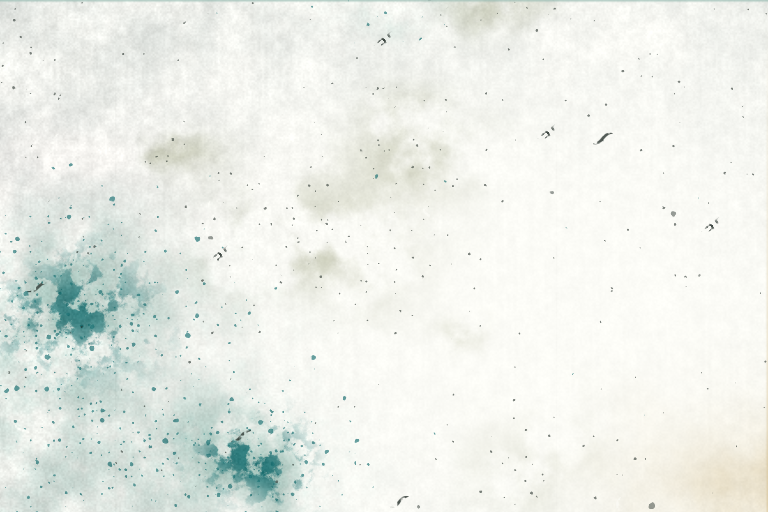
Give the GLSL for this texture, as a WebGL 1 fragment shader.

```glsl
precision highp float;

uniform vec2 u_resolution;

const vec3 PAPER = vec3(0.988, 0.988, 0.968);
const vec3 GREY = vec3(0.83, 0.85, 0.835);
const vec3 TEAL_WASH = vec3(0.60, 0.735, 0.70);
const vec3 TEAL_INK = vec3(0.08, 0.42, 0.43);
const vec3 OLIVE = vec3(0.70, 0.71, 0.60);
const vec3 TAN = vec3(0.82, 0.73, 0.54);
const vec3 INK = vec3(0.16, 0.20, 0.18);

float hash(vec2 p) {
  vec3 q = fract(p.xyx * 0.1031);
  q += dot(q, q.yzx + 33.33);
  return fract((q.x + q.y) * q.z);
}

vec2 hash2(vec2 p) {
  return vec2(hash(p), hash(p + 57.3));
}

float noise(vec2 p) {
  vec2 cell = floor(p);
  vec2 f = fract(p);
  f = f * f * (3.0 - 2.0 * f);
  float low = mix(hash(cell), hash(cell + vec2(1.0, 0.0)), f.x);
  float high = mix(hash(cell + vec2(0.0, 1.0)), hash(cell + 1.0), f.x);
  return mix(low, high, f.y);
}

float fbm(vec2 p) {
  float sum = 0.0;
  float gain = 0.5;
  for (int i = 0; i < 6; i++) {
    sum += gain * noise(p);
    p = mat2(1.6, 1.2, -1.2, 1.6) * p + 17.0;
    gain *= 0.54;
  }
  return sum * 0.95;
}

// Soft elliptical cloud
float stain(vec2 p, vec2 center, vec2 radius) {
  vec2 d = (p - center) / radius;
  return exp(-dot(d, d));
}

// Ragged dots, one at most per cell; density is the share of filled cells
float specks(vec2 p, float scale, float density) {
  vec2 q = p * scale;
  vec2 cell = floor(q);
  vec2 center = 0.3 + 0.4 * hash2(cell + 3.0);
  float ragged = (noise(q * 4.0) - 0.5) * 0.2;
  float radius = mix(0.06, 0.24, pow(hash(cell + 11.0), 2.0));
  float d = length(fract(q) - center) + ragged;
  float soft = 0.0022 * scale;
  float present = step(hash(cell + 29.0), density);
  return present * (1.0 - smoothstep(radius - soft * 0.5, radius + soft * 0.5, d));
}

// Tapered stroke with broken ink
float stroke(vec2 p, vec2 center, float angle, float halfLength, float width) {
  vec2 d = p - center;
  float c = cos(angle);
  float s = sin(angle);
  d = vec2(c * d.x + s * d.y, c * d.y - s * d.x);
  float along = d.x / halfLength;
  float across = abs(d.y - 0.003 * sin(along * 3.0));
  float taper = width * max(0.0, 1.0 - along * along);
  float body = 1.0 - smoothstep(taper * 0.4, taper + 0.0015, across);
  return body * step(abs(along), 1.0) * smoothstep(0.2, 0.6, noise(p * 190.0));
}

// Clump of crumbs strung along a rising diagonal
float crumbs(vec2 p, vec2 center) {
  vec2 d = mat2(0.77, -0.64, 0.64, 0.77) * (p - center);
  float mask = stain(d, vec2(0.0), vec2(0.021, 0.008));
  return smoothstep(0.48, 0.68, noise(d * 230.0 + 5.0) * (0.45 + 0.6 * mask)) * mask;
}

float hairline(float x, float center) {
  return 1.0 - smoothstep(0.0005, 0.0025, abs(x - center));
}

void main() {
  vec2 p = gl_FragCoord.xy / u_resolution.y;
  float aspect = u_resolution.x / u_resolution.y;
  float cloud = fbm(p * 3.2 + 4.0);
  float mottle = fbm(p * 13.0 + 31.0);
  float fine = fbm(p * 55.0 + 8.0);
  vec2 w = p + 0.14 * (vec2(cloud, fbm(p * 5.0 + 71.0)) - 0.5);

  // Paper: bright to the lower right, greyer outwards
  float away = smoothstep(0.15, 1.05, length((p - vec2(1.12, 0.34)) * vec2(0.8, 1.0)));
  float dirt = away * (0.16 + 1.1 * smoothstep(0.3, 0.75, cloud * 0.45 + mottle * 0.55));
  vec3 color = mix(PAPER, GREY, clamp(dirt * 0.62, 0.0, 1.0));
  color += vec3(0.008, -0.002, 0.002) * stain(w, vec2(0.1, 0.68), vec2(0.3, 0.12));

  // Warm stains
  float olive = stain(w, vec2(0.60, 0.52), vec2(0.17, 0.12))
    + 0.8 * stain(w, vec2(0.80, 0.71), vec2(0.14, 0.08))
    + 0.8 * stain(w, vec2(0.89, 0.36), vec2(0.045, 0.025))
    + 0.9 * stain(w, vec2(0.34, 0.70), vec2(0.08, 0.04))
    + 0.8 * stain(w, vec2(0.97, 0.98), vec2(0.10, 0.05))
    + 0.4 * stain(w, vec2(1.05, 0.10), vec2(0.15, 0.10));
  color = mix(color, OLIVE, clamp(olive * smoothstep(0.32, 0.75, mottle) * 0.65, 0.0, 0.6));
  float corner = stain(w, vec2(aspect, 0.0), vec2(0.22, 0.16));
  color = mix(color, TAN, corner * (0.15 + 0.5 * mottle));

  // Teal stains with dark, flaky cores
  float teal = stain(w, vec2(0.12, 0.39), vec2(0.23, 0.15))
    + stain(w, vec2(0.47, 0.10), vec2(0.14, 0.12))
    + 0.45 * stain(w, vec2(0.12, 0.10), vec2(0.30, 0.20))
    + 0.35 * stain(w, vec2(0.74, 1.0), vec2(0.12, 0.06));
  float washed = teal * (0.12 + 0.95 * smoothstep(0.32, 0.72, mottle * 0.7 + fine * 0.3));
  color = mix(color, TEAL_WASH, clamp(washed * 0.8, 0.0, 0.85));
  float core = stain(w, vec2(0.14, 0.38), vec2(0.15, 0.09))
    + 1.15 * stain(w, vec2(0.48, 0.09), vec2(0.08, 0.07));
  float flakes = smoothstep(0.56, 0.70, fbm(p * 32.0 + 90.0) + 0.10 * core) * core;
  color = mix(color, TEAL_INK, clamp(flakes * 0.8, 0.0, 0.85));
  float tealSpecks = max(specks(p, 48.0, 0.35 * teal), specks(p + 4.7, 85.0, 0.28 * teal));
  color = mix(color, TEAL_INK, tealSpecks * 0.65);

  // Scattered dirt specks
  float grime = 0.012 + 0.12 * olive + 0.08 * stain(p, vec2(0.0, 0.85), vec2(0.08, 0.15));
  float dark = max(specks(p + 2.3, 90.0, grime), 0.8 * specks(p + 8.1, 42.0, grime * 0.25));
  color = mix(color, INK, dark * 0.6);

  // Scratches, pale and dark, and crumb clumps
  for (int i = 0; i < 12; i++) {
    float n = float(i);
    vec2 center = fract(vec2(0.52, 0.02) + n * vec2(0.7549, 0.5698)) * vec2(aspect, 1.0);
    float angle = 0.2 + 0.5 * hash(vec2(n, 7.0));
    float isDark = step(mod(n, 3.0), 0.5);
    float mark = stroke(p, center, angle + (1.0 - isDark) * n, 0.022, 0.0032);
    color = mix(color, mix(PAPER, INK, isDark), mark * mix(0.65, 0.8, isDark));
  }
  for (int i = 0; i < 4; i++) {
    vec2 center = vec2(0.43, 0.63) + float(i) * vec2(0.32, 0.135);
    center = vec2(center.x, 0.35 + mod(center.y * 3.1, 0.6));
    color = mix(color, INK, crumbs(p, center) * 0.9);
  }

  // Creases, fibres and grain
  float crease = hairline(p.x, 0.226) + 0.6 * hairline(p.x, 1.087);
  color -= 0.025 * crease * noise(p * vec2(5.0, 30.0));
  color += 0.02 * (noise(p * vec2(150.0, 7.0)) - 0.5) * (0.4 + away);
  color += (0.09 * (fine - 0.48) + 0.04 * (noise(p * 290.0) - 0.5)) * (0.35 + away + 0.5 * teal);

  // Worn rim
  float topRim = smoothstep(0.994, 1.0, p.y);
  float rightRim = smoothstep(aspect - 0.006, aspect, p.x);
  color = mix(color, TEAL_WASH, topRim * 0.7);
  color = mix(color, TAN, rightRim * 0.5 * (1.0 - p.y));
  gl_FragColor = vec4(clamp(color, 0.0, 1.0), 1.0);
}
```
